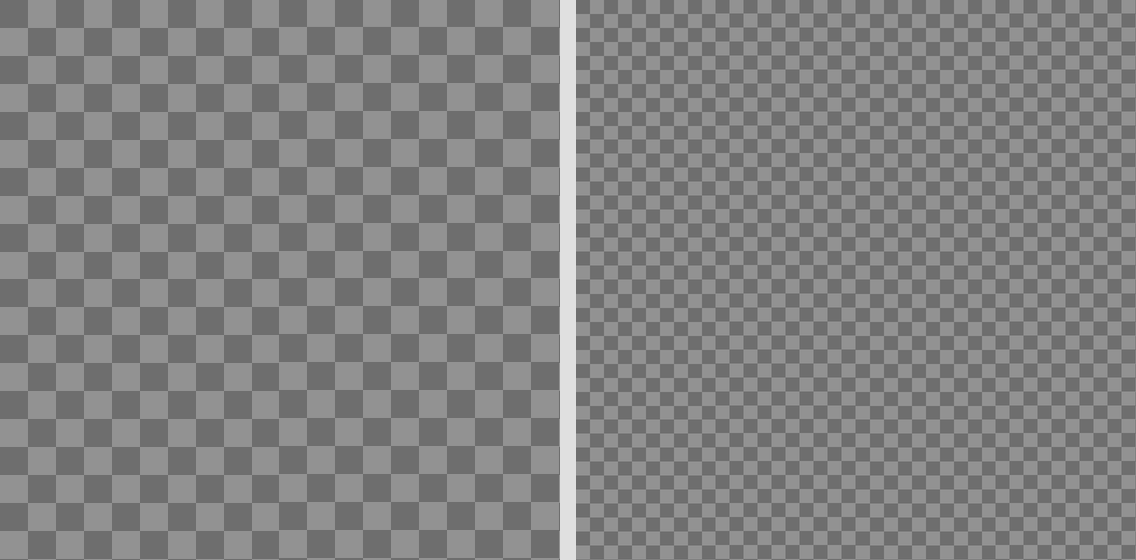
Left, the tile; right, the same tile 2 across and 2 down.
Reproduce this pattern procedurally as a Shadertoy shader.

```glsl
// A two-grey checkerboard of 20 by 20 squares whose quarters slip slightly
// against each other. Two smoothed square waves are multiplied; a small
// periodic warp of the coordinates makes the slips and wraps at the borders.

const float CELLS = 20.0;
const float SLIP = 0.036; // offset between quarters, in squares

// Square wave of period 2: +1 on (0,1), -1 on (1,2), with linear edges
vec2 squareWave(vec2 x, vec2 halfEdge) {
    vec2 ramp = 0.5 - 2.0 * abs(fract(0.5 * x + 0.25) - 0.5);
    return clamp(ramp / halfEdge, -1.0, 1.0);
}

// Narrows square 9 and widens square 0, so the second half sits early
vec2 slipSecondHalf(vec2 p) {
    vec2 narrowed = clamp((p - 9.0) / (1.0 - SLIP), 0.0, 1.0);
    vec2 widened = 1.0 - clamp(p, 0.0, 1.0);
    return p + SLIP * (narrowed + widened);
}

void mainImage(out vec4 fragColor, in vec2 fragCoord) {
    // Grid coordinates, counted from the top left
    vec2 uv = fragCoord / iResolution.xy;
    vec2 halfPixel = 0.5 * CELLS / iResolution.xy;
    vec2 grid = slipSecondHalf(CELLS * vec2(uv.x, 1.0 - uv.y));

    // The right half also slips upward
    float rightHalf = 0.5 - 0.5 * squareWave(grid.xx / 10.0, halfPixel.xx / 10.0).x;
    grid.y += SLIP * rightHalf;

    // Equal signs give dark squares, opposite signs light ones
    vec2 wave = squareWave(grid, halfPixel);
    float grey = mix(0.571, 0.431, 0.5 + 0.5 * wave.x * wave.y);
    fragColor = vec4(vec3(grey), 1.0);
}
```
